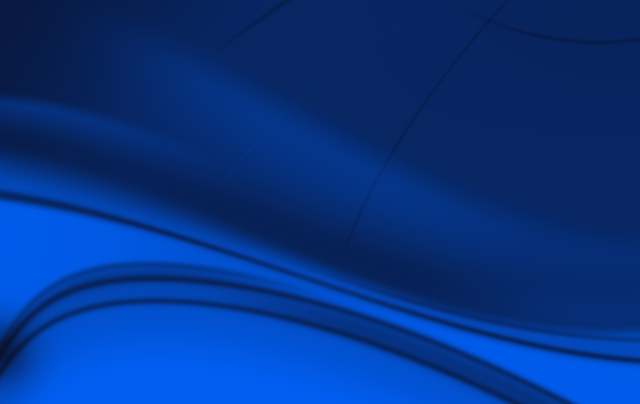
A WebGL 2 fragment shader for this background:

```glsl
#version 300 es
precision highp float;
uniform vec2 u_resolution;
out vec4 fragColor;

// Tone ramp: DEEP at DEEP_TONE, BRIGHT at BRIGHT_TONE
const vec3 DEEP = vec3(0.035, 0.075, 0.20);
const vec3 BRIGHT = vec3(0.0, 0.37, 0.95);
const float DEEP_TONE = 0.20;
const float BRIGHT_TONE = 0.95;

// Curve heights at x = 0, 1/3, 2/3 and 1
const vec4 RIDGE = vec4(1.05, 0.82, 0.545, 0.395);
const vec4 VEIL = vec4(0.764, 0.617, 0.385, 0.25);
const vec4 SWELL = vec4(0.631, 0.453, 0.26, 0.193);
const vec4 THREAD = vec4(0.60, 0.42, 0.244, 0.158);
const vec4 CREASE = vec4(0.518, 0.387, 0.215, 0.107);

// Nested arches: heights, drop at the left edge, tones from left to right
const int ARCH_COUNT = 3;
const vec4 ARCHES[ARCH_COUNT] = vec4[](
    vec4(0.33, 0.333, 0.175, -0.08),
    vec4(0.29, 0.302, 0.16, -0.095),
    vec4(0.22, 0.247, 0.10, -0.16));
const vec3 ARCH_DROP = vec3(0.19, 0.17, 0.142);
const vec3 ARCH_LEFT_TONE = vec3(0.56, 0.70, 0.80);
const vec3 ARCH_RIGHT_TONE = vec3(0.80, 0.50, 0.80);
const vec3 ARCH_LINE = vec3(0.25, 0.42, 0.42);
const float DROP_REACH = 0.07;
const float LINE_WIDTH = 0.009;
const float HAIR_WIDTH = 0.003;

float bell(float x) {
    return exp(-x * x);
}

// Cubic through four evenly spaced heights, falling away at the left
float curveHeight(vec4 h, float drop, float x) {
    float a = x - 1.0 / 3.0, b = x - 2.0 / 3.0, c = x - 1.0;
    vec4 weights = vec4(-4.5 * a * b * c, 13.5 * x * b * c,
                        -13.5 * x * a * c, 4.5 * x * a * b);
    return dot(weights, h) - drop * exp(-x / DROP_REACH);
}

// Approximate signed distance, positive below the curve
float depthBelow(vec4 h, float drop, vec2 p) {
    const float STEP = 0.002;
    float y = curveHeight(h, drop, p.x);
    float rise = curveHeight(h, drop, p.x + STEP) - y;
    float slope = rise / STEP * u_resolution.y / u_resolution.x;
    return (y - p.y) / sqrt(1.0 + slope * slope);
}

// Dark upper field with its broad glows
float upperField(vec2 p, float swell) {
    float tone = mix(0.26, 0.385, smoothstep(0.0, 0.45, p.x + 0.5 * (1.0 - p.y)));
    tone -= 0.025 * smoothstep(0.5, 1.0, p.x) * smoothstep(0.6, 1.0, p.y);
    float ridge = depthBelow(RIDGE, 0.0, p);
    float ridgeGlow = smoothstep(-0.06, 0.045, ridge)
        * bell(max(ridge - 0.03, 0.0) / mix(0.19, 0.09, p.x));
    tone += 0.16 * ridgeGlow * smoothstep(0.04, 0.45, p.x)
        * (1.0 - 0.5 * smoothstep(0.55, 0.95, p.x));

    float veil = depthBelow(VEIL, 0.0, p);
    tone += 0.23 * smoothstep(-0.015, 0.025, veil) * bell(max(veil, 0.0) / 0.08)
        * (1.0 - smoothstep(0.0, 0.42, p.x));

    tone -= 0.06 * bell((swell + 0.05) / 0.06) * (1.0 - smoothstep(0.6, 0.9, p.x));
    tone += 0.08 * bell((swell + 0.03) / 0.05) * smoothstep(0.65, 0.95, p.x);
    return tone;
}

// Fine arcs crossing the upper field
float hairlines(vec2 p) {
    float d = p.y - 0.365;
    float longArc = p.x - (0.534 + 0.239 * d + 0.267 * d * d);
    float tone = -0.065 * bell(longArc / HAIR_WIDTH) * smoothstep(0.33, 0.45, p.y);

    float k = p.x - 0.935;
    tone -= 0.08 * bell((p.y - 0.895 - 1.85 * k * k) / 0.005) * smoothstep(0.70, 0.82, p.x);

    float shortLine = p.x - mix(0.35, 0.449, (p.y - 0.887) / 0.113);
    tone -= 0.08 * bell(shortLine / 0.006) * smoothstep(0.85, 0.96, p.y);

    float e = p.y - 0.498;
    float paleArc = p.x - (0.326 + 0.407 * e + 0.61 * e * e);
    return tone + 0.025 * bell(paleArc / HAIR_WIDTH) * smoothstep(0.45, 0.6, p.y);
}

void main() {
    vec2 p = gl_FragCoord.xy / u_resolution;
    float swell = depthBelow(SWELL, 0.0, p);
    float tone = upperField(p, swell) + hairlines(p);

    // Bright swell with its thread and crease
    float softness = mix(0.10, 0.035, smoothstep(0.0, 0.6, p.x));
    tone = mix(tone, 0.74, smoothstep(-0.3 * softness, softness, swell));
    float thread = depthBelow(THREAD, 0.0, p);
    tone *= 1.0 - 0.25 * bell(thread / 0.007) * smoothstep(0.4, 0.7, p.x);
    float crease = depthBelow(CREASE, 0.0, p);
    float sheen = 0.92 - 0.10 * bell((p.x - 0.38) / 0.2);
    tone = mix(tone, sheen, smoothstep(-0.005, 0.03, crease));
    float creaseLine = 0.5 - 0.15 * bell((p.x - 0.5) / 0.15);
    tone *= 1.0 - creaseLine * bell(crease / mix(0.013, 0.008, smoothstep(0.0, 0.3, p.x)));

    // Overlapping arches
    float across = smoothstep(0.28, 0.58, p.x);
    for (int i = 0; i < ARCH_COUNT; i++) {
        float depth = depthBelow(ARCHES[i], ARCH_DROP[i], p);
        float fill = mix(ARCH_LEFT_TONE[i], ARCH_RIGHT_TONE[i], across);
        fill += 0.15 * smoothstep(0.0, 0.2, depth);
        tone = mix(tone, fill, smoothstep(-0.018, 0.03, depth));
        float fade = i == 0 ? 1.0 - across : 1.0;
        tone *= 1.0 - ARCH_LINE[i] * fade * bell(depth / LINE_WIDTH);
    }

    // Shadow where the arches meet the left edge
    vec2 corner = (p - vec2(0.0, 0.13)) / vec2(0.05, 0.08);
    tone *= 1.0 - 0.55 * exp(-dot(corner, corner));

    float ramp = clamp((tone - DEEP_TONE) / (BRIGHT_TONE - DEEP_TONE), -0.15, 1.05);
    fragColor = vec4(mix(DEEP, BRIGHT, ramp), 1.0);
}
```
